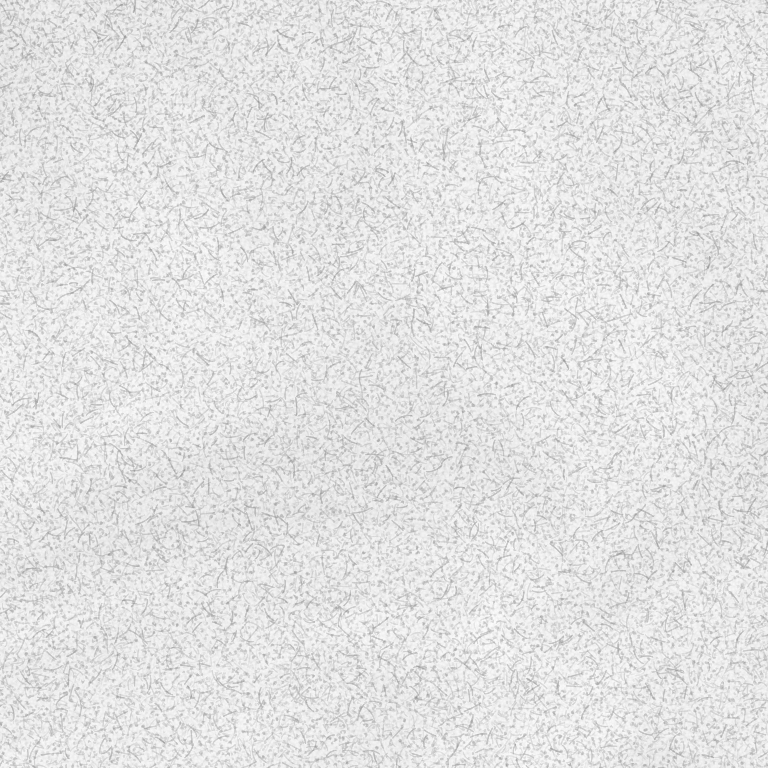
A three.js fragment shader for this texture:

```glsl
varying vec2 vUv;

const vec3 PAPER_COLOR = vec3(0.941);
const float TAU = 6.2831853;

vec3 hash3(vec2 cell, float seed) {
  vec3 q = fract(vec3(cell.xyx + seed * 17.3) * vec3(0.1031, 0.1030, 0.0973));
  q += dot(q, q.yxz + 33.33);
  return fract((q.xxy + q.yzz) * q.zyx);
}

// Soft clouds from warped, rotated sine layers
float clouds(vec2 p) {
  float sum = 0.0;
  float amplitude = 1.0;
  mat2 turn = mat2(0.80, 0.60, -0.60, 0.80);
  for (int i = 0; i < 8; i++) {
    p = turn * p * 1.55 + 1.1 * sin(p.yx * 0.9 + float(i) * 2.1);
    sum += amplitude * sin(p.x + 0.7) * sin(p.y + 1.9);
    amplitude *= 0.75;
  }
  return sum;
}

// Distance to the nearest scattered point, in cells
float cellular(vec2 p, float seed) {
  vec2 home = floor(p);
  float nearest = 2.0;
  for (int y = -1; y <= 1; y++) {
    for (int x = -1; x <= 1; x++) {
      vec2 cell = home + vec2(float(x), float(y));
      nearest = min(nearest, distance(p, cell + hash3(cell, seed).xy));
    }
  }
  return nearest;
}

// Slightly bent stroke with soft sides and ends
float stroke(vec2 p, float angle, float halfLength, float halfWidth, float bend) {
  float c = cos(angle);
  float s = sin(angle);
  vec2 local = vec2(c * p.x + s * p.y, c * p.y - s * p.x);
  local.y += bend * (local.x * local.x / halfLength - 0.3 * halfLength);
  local.x = max(abs(local.x) - halfLength, 0.0);
  return 1.0 - smoothstep(0.25 * halfWidth, halfWidth, length(local));
}

// One stroke per grid cell; a higher rarity leaves fewer dark ones
float strokeLayer(vec2 uv, float cells, float halfLength, float halfWidth,
                  float rarity, float seed) {
  vec2 home = floor(uv * cells);
  float ink = 0.0;
  for (int y = -1; y <= 1; y++) {
    for (int x = -1; x <= 1; x++) {
      vec2 cell = home + vec2(float(x), float(y));
      vec3 place = hash3(cell, seed);
      vec3 form = hash3(cell, seed + 5.7);
      vec2 offset = uv - (cell + place.xy) / cells;
      float size = mix(0.45, 1.0, form.x);
      float mark = stroke(offset, place.z * TAU, halfLength * size,
                          halfWidth, (form.y - 0.5) * 0.5);
      ink = max(ink, mark * pow(form.z, rarity));
    }
  }
  return ink;
}

void main() {
  // Mottled paper with fine grain
  float tone = 0.013 * clouds(vUv * 4.2 + 3.0);
  tone -= 0.055 * (cellular(vUv * 230.0, 1.0) - 0.45);

  // Small dark specks
  float ink = 0.22 * strokeLayer(vUv, 105.0, 0.0010, 0.0026, 1.0, 2.0);
  ink += 0.16 * strokeLayer(vUv, 150.0, 0.0009, 0.0021, 1.0, 3.0);

  // Long and short fibres in all directions
  for (int i = 0; i < 2; i++) {
    float seed = 10.0 + 3.0 * float(i);
    ink += 0.23 * strokeLayer(vUv, 64.0, 0.0115, 0.0015, 2.6, seed);
    ink += 0.12 * strokeLayer(vUv, 90.0, 0.0065, 0.0014, 1.5, seed + 20.0);
  }

  // Overlapping marks darken less and less
  float darkening = 0.42 * (1.0 - exp(-ink / 0.42));
  gl_FragColor = vec4(PAPER_COLOR + tone - darkening, 1.0);
}
```
